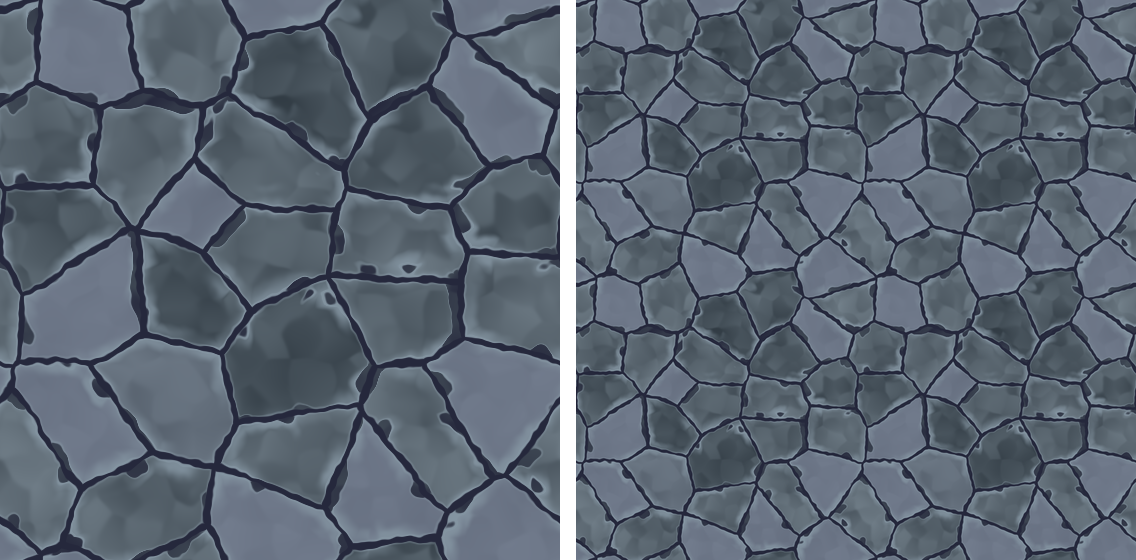
Left: one tile. Right: repeated 2 by 2.
Write a Shadertoy shader that draws this texture.

```glsl
// Seamless blue-grey flagstone wall: wrapped Voronoi stones with ragged dark joints,
// pale worn rims, shadowed chips along the edges and softly hammered faces.
// All lengths are fractions of the canvas; every lattice wraps on whole numbers.

#define STONES vec2(5.0, 6.0)   // stones across and up
#define JITTER 0.88             // irregularity of the stones
#define GROUT 0.0052            // half width of a joint
#define RAGGED 0.0045           // fine wobble of the joints
#define CHIP 0.019              // deepest chip beside a joint
#define RIM 0.024               // reach of the pale worn edge
#define FACETS 17.0             // hammered dents across the canvas
#define FACET_CONTRAST 0.085    // strength of the dents
#define SOFTNESS 0.0014         // blur of the joint outline

const vec3 JOINT = vec3(0.145, 0.155, 0.235);
const vec3 DARK = vec3(0.275, 0.320, 0.355);
const vec3 MID = vec3(0.360, 0.408, 0.446);
const vec3 LIGHT = vec3(0.425, 0.463, 0.530);
const vec3 PALE = vec3(0.520, 0.585, 0.635);

vec2 hash2(vec2 p) {
    vec3 q = fract(p.xyx * vec3(0.1031, 0.1030, 0.0973));
    q += dot(q, q.yzx + 33.33);
    return fract((q.xx + q.yz) * q.zy);
}

// Gradient noise over the unit square, wrapping after "period" cells
float corner(vec2 cell, vec2 offset, float period, float seed) {
    float angle = 6.2832 * hash2(mod(cell, period) + seed).x;
    return dot(vec2(cos(angle), sin(angle)), offset);
}

float noise(vec2 uv, float period, float seed) {
    vec2 p = uv * period, i = floor(p), f = p - i;
    vec2 s = f * f * f * (f * (f * 6.0 - 15.0) + 10.0), e = vec2(1.0, 0.0);
    float low = mix(corner(i, f, period, seed), corner(i + e, f - e, period, seed), s.x);
    float high = mix(corner(i + e.yx, f - e.yx, period, seed),
                     corner(i + 1.0, f - 1.0, period, seed), s.x);
    return mix(low, high, s.y);
}

vec2 warp(vec2 uv, float period, float seed) {
    return vec2(noise(uv, period, seed), noise(uv, period, seed + 37.0));
}

vec2 stoneCentre(vec2 cell) {
    vec2 shift = (hash2(mod(cell, STONES) + 11.0) - 0.5) * JITTER;
    return (cell + 0.5 + shift) / STONES;
}

// Distance to the nearest joint; "stone" receives the wrapped cell
float stoneEdge(vec2 uv, out vec2 stone) {
    vec2 base = floor(uv * STONES), home = base, toHome = vec2(9.0);
    for (int k = 0; k < 25; k++) {
        vec2 cell = base + vec2(k % 5 - 2, k / 5 - 2);
        vec2 d = stoneCentre(cell) - uv;
        if (dot(d, d) < dot(toHome, toHome)) { toHome = d; home = cell; }
    }
    float edge = 1.0;
    for (int k = 0; k < 25; k++) {
        if (k == 12) continue;
        vec2 d = stoneCentre(home + vec2(k % 5 - 2, k / 5 - 2)) - uv;
        edge = min(edge, dot(0.5 * (d + toHome), normalize(d - toHome)));
    }
    stone = mod(home, STONES);
    return edge;
}

// Tilted dents blended along narrow soft ridges, about -0.6 to 0.6
float hammered(vec2 uv) {
    vec2 p = uv * FACETS, base = floor(p);
    float sum = 0.0, total = 0.0;
    for (int k = 0; k < 25; k++) {
        vec2 cell = base + vec2(k % 5 - 2, k / 5 - 2);
        vec2 id = mod(cell, FACETS);
        vec2 d = p - cell - 0.1 - 0.8 * hash2(id + 71.0);
        vec2 slope = hash2(id + 131.0) - 0.5;
        float weight = exp(-13.0 * dot(d, d));
        sum += weight * (hash2(id + 211.0).x - 0.5 + 1.3 * dot(slope, d));
        total += weight;
    }
    return sum / max(total, 1e-9);
}

void mainImage(out vec4 fragColor, in vec2 fragCoord) {
    vec2 uv = fragCoord / iResolution.xy;
    float blur = max(SOFTNESS, 0.7 / iResolution.y);

    // Stones with ragged outlines
    vec2 stone;
    vec2 bent = uv + 0.009 * warp(uv, 13.0, 5.0) + RAGGED * warp(uv, 54.0, 90.0);
    float edge = stoneEdge(bent, stone);
    float seed = floor(200.0 * hash2(stone + 311.0).x);
    float tone = hash2(stone + 401.0).y;
    float light = smoothstep(0.60, 0.70, tone);

    // Face: base tone, broad mottling and dents, calmer on light stones
    float dents = hammered(uv + 0.022 * warp(uv, 16.0, 150.0));
    float relief = FACET_CONTRAST * dents + 0.06 * noise(uv, 7.0, seed);
    vec3 face = mix(mix(DARK, MID, smoothstep(0.15, 0.45, tone)), LIGHT, light);
    face += relief * mix(1.0, 0.35, light) * vec3(0.94, 1.0, 1.02);

    // Chips eat into the edge; the worn rim follows their inner outline
    float joint = GROUT * (1.0 + 0.7 * noise(uv, 24.0, 17.0));
    float chip = CHIP * smoothstep(0.12, 0.42, noise(uv, 14.0, seed + 50.0));
    float inner = edge - joint - chip * mix(1.0, 0.75, light);
    float patches = smoothstep(-0.30, 0.35, noise(uv, 10.0, seed + 120.0));
    float rim = 1.0 - smoothstep(0.0, RIM, inner + 0.018 * dents);
    float line = 1.0 - smoothstep(0.0, 0.004, abs(inner - 0.001));
    face = mix(face, PALE, clamp(0.85 * rim * patches + 0.4 * line, 0.0, 0.95));

    // Shadowed chips, then the joints
    vec3 shadow = mix(JOINT, DARK, 0.5 + 0.6 * dents);
    float chipped = smoothstep(0.001, 0.006, chip);
    face = mix(face, shadow, chipped * (1.0 - smoothstep(-0.002, 0.001, inner)));
    vec3 color = mix(JOINT, face, smoothstep(-blur, blur, edge - joint));
    fragColor = vec4(color, 1.0);
}
```
